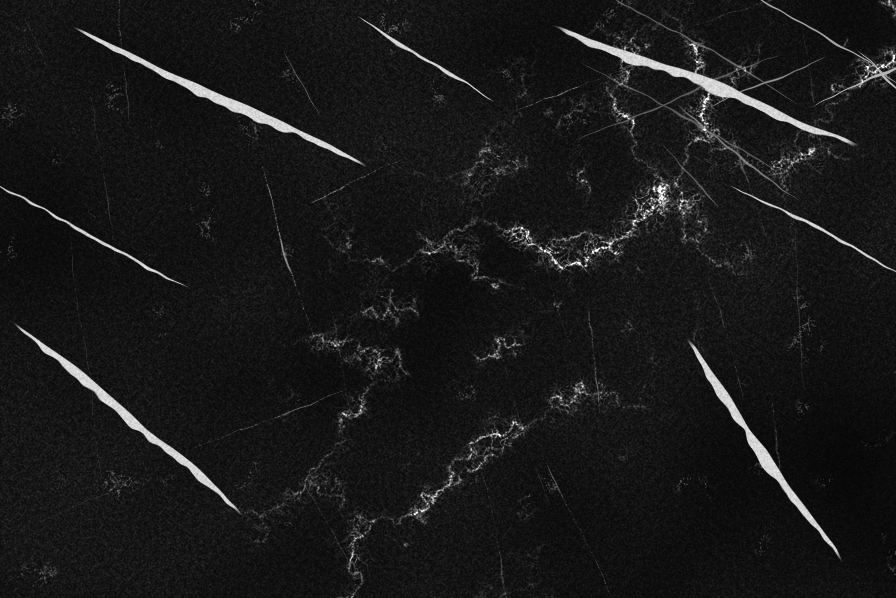
Reproduce this texture procedurally as a WebGL 1 fragment shader.

```glsl
precision highp float;
// Black marble: grainy dark stone, bold tapered white streaks around the rim,
// faint straight hairlines, and frizzy mineral cracks along a rising band.
// Streaks are looped tapered lines; cracks are zero lines of warped noise.
uniform vec2 u_resolution;

const float STONE = 0.068;
const float MOTTLE = 0.042;
const float GRAIN = 0.08;
const float STREAK_TONE = 0.84;
const vec2 RIM_CENTER = vec2(0.75, 0.5);
const vec2 RIM_RADIUS = vec2(0.63, 0.43);
const vec2 CLUSTER = vec2(1.33, 0.78);
const float CRACK_SCALE = 3.4;
const float BRANCH_SCALE = 6.8;
const float CRACK_WIDTH = 0.0036;
const float CRACK_TONE = 0.5;
const float LACE_TONE = 0.42;
const float HAIR_TONE = 0.38;

vec2 hash2(vec2 p) {
  vec3 h = fract(p.xyx * vec3(0.1031, 0.1030, 0.0973));
  h += dot(h, h.yzx + 33.33);
  return fract((h.xx + h.yz) * h.zy);
}

float corner(vec2 cell, vec2 offset) {
  float a = 6.2832 * hash2(cell).x;
  return dot(vec2(cos(a), sin(a)), offset);
}

// Gradient noise, roughly -0.7 to 0.7
float noise(vec2 p) {
  p += 57.0;
  vec2 i = floor(p), f = p - i;
  vec2 u = f * f * f * (f * (f * 6.0 - 15.0) + 10.0);
  vec2 e = vec2(1.0, 0.0);
  float low = mix(corner(i, f), corner(i + e, f - e), u.x);
  float high = mix(corner(i + e.yx, f - e.yx), corner(i + 1.0, f - 1.0), u.x);
  return mix(low, high, u.y);
}

vec2 noise2(vec2 p) {
  return vec2(noise(p), noise(p + vec2(19.3, 7.7)));
}

// Tapered line; rough.x bends it, rough.y frays its width
float streak(vec2 p, vec2 center, float angle, vec2 halfSize, vec2 rough) {
  vec2 dir = vec2(cos(angle), sin(angle)), q = p - center;
  float t = dot(q, dir) / halfSize.x;
  float off = abs(dir.x * q.y - dir.y * q.x + rough.x);
  float width = halfSize.y * pow(max(1.0 - t * t, 0.0), 0.75) * (0.9 + rough.y);
  float soft = 0.8 / u_resolution.y;
  return (1.0 - smoothstep(-soft, soft, off - width))
       * (1.0 - smoothstep(0.88, 1.0, abs(t)));
}

// Strongly folded fields whose zero lines are the cracks and their branches
vec2 crackField(vec2 p) {
  vec2 q = p + 0.035 * noise2(p * 8.0) + 0.03 * noise2(p * 29.0)
         + 0.013 * noise2(p * 70.0);
  return vec2(noise(q * CRACK_SCALE), noise(q * BRANCH_SCALE + 5.0));
}

void main() {
  vec2 p = gl_FragCoord.xy / u_resolution.y;
  float fine = noise(p * 34.0);
  float patches = noise(p * 13.0 + 4.0);
  vec2 rough = vec2(0.012 * noise(p * 5.0) + 0.0035 * fine,
                    0.5 * fine + 0.6 * patches);

  // Stone: cloudy tone and fine grain on a turned lattice
  vec2 turned = mat2(0.8, 0.6, -0.6, 0.8) * p;
  float cloud = noise(p * 2.3) + 0.5 * noise(p * 6.0);
  float grain = noise(turned * 290.0) + 0.5 * noise(turned.yx * 120.0);
  float tone = STONE + MOTTLE * cloud
             + GRAIN * (grain + 0.4 * grain * grain) * (0.85 + 0.7 * cloud);

  // Cracks: field over slope gives a crisp, even line
  float stepSize = 0.0015;
  vec2 field = crackField(p);
  vec2 slopeX = (crackField(p + vec2(stepSize, 0.0)) - field) / stepSize;
  vec2 slopeY = (crackField(p + vec2(0.0, stepSize)) - field) / stepSize;
  vec2 slope = sqrt(slopeX * slopeX + slopeY * slopeY);
  vec2 away = abs(field) / max(slope, vec2(CRACK_SCALE, BRANCH_SCALE) * 0.6);
  vec2 lines = 1.0 - smoothstep(0.0, CRACK_WIDTH, away);

  // They are densest along a band curving up to the right
  float bandX = 0.67 + 0.8 * p.y * p.y + 0.12 * noise(p * 3.0 + 9.0);
  float band = exp(-pow(abs(p.x - bandX) / (0.15 + 0.2 * p.y), 2.0));
  float gaps = smoothstep(-0.2, 0.3, patches + 0.4 * fine);
  float clumps = smoothstep(0.0, 0.3, patches + 0.25 * fine);
  float broken = max(0.75 + 1.1 * grain, 0.0);
  tone += CRACK_TONE * band * broken
        * (lines.x * (0.4 + 0.8 * gaps) + 0.7 * lines.y * clumps);

  // Lace: fine ridged filaments and crumbs clinging to the cracks
  vec2 curled = p + 0.012 * noise2(p * 40.0 + 3.0);
  float ridge = min(abs(noise(curled * 48.0)), abs(noise(curled.yx * 62.0 + 8.0)));
  float lace = 1.0 - smoothstep(0.02, 0.15, ridge);
  vec2 near = exp(-abs(field) / vec2(0.045, 0.07));
  float cling = band * (near.x * (0.2 + gaps) + 0.5 * near.y * clumps);
  tone += LACE_TONE * lace * cling * broken;
  tone += 0.12 * band * near.x * gaps * max(0.4 + 1.5 * grain, 0.0);

  // Faint crumbs scattered through the rest of the stone
  float crumbs = smoothstep(0.22, 0.5, patches) * smoothstep(0.05, 0.35, fine + 0.4 * grain);
  tone += 0.2 * crumbs * lace * broken;

  // Hairlines: mostly steep, every fifth one shallow and rising
  float hair = 0.0;
  for (int i = 0; i < 24; i++) {
    float k = float(i);
    vec2 h = hash2(vec2(k, 3.0)), g = hash2(vec2(k, 8.0));
    vec2 center = fract(vec2(0.7549, 0.5698) * k + 0.3) * vec2(1.5, 1.0);
    float angle = mod(k, 5.0) < 0.5 ? 0.3 + 0.3 * h.x : -1.5 + 0.4 * h.x;
    vec2 size = vec2(0.05 + 0.2 * h.y, 0.0007 + 0.0011 * g.x);
    float line = streak(p, center, angle, size, rough);
    hair = max(hair, line * (0.3 + 0.7 * g.y * g.y));
  }
  hair *= 0.2 + 0.8 * smoothstep(-0.3, 0.3, patches + 0.6 * grain);

  // Cluster of brighter scratches at the upper right
  for (int i = 0; i < 9; i++) {
    vec2 h = hash2(vec2(float(i), 21.0)), g = hash2(vec2(float(i), 34.0));
    vec2 center = CLUSTER + (h - 0.5) * vec2(0.4, 0.34);
    float angle = g.x < 0.3 ? 0.4 : -0.9 + 0.4 * g.y;
    vec2 size = vec2(0.06 + 0.14 * g.y, 0.0017);
    hair = max(hair, streak(p, center, angle, size, rough) * (0.6 + 0.8 * h.x));
  }
  tone = mix(tone, max(tone, HAIR_TONE + 0.25 * hair), min(hair, 1.0));

  // Bold streaks around the rim, alternately thick and thin, steeper below
  float bold = 0.0;
  for (int i = 0; i < 7; i++) {
    float k = float(i), thick = 1.0 - mod(k, 2.0);
    vec2 h = hash2(vec2(k, 55.0));
    float turn = -0.52 + 0.7 * k;
    vec2 center = RIM_CENTER + RIM_RADIUS * vec2(cos(turn), sin(turn)) + 0.08 * (h - 0.5);
    float angle = -0.4 - 0.55 * (1.0 - center.y) + 0.3 * (h.y - 0.5);
    vec2 size = vec2(0.13 + 0.08 * thick + 0.08 * h.x, 0.0028 + 0.0062 * thick);
    bold = max(bold, streak(p, center, angle, size, rough));
  }
  tone = mix(tone, STREAK_TONE + 0.12 * grain, bold);

  gl_FragColor = vec4(vec3(clamp(tone, 0.0, 1.0)), 1.0);
}
```
